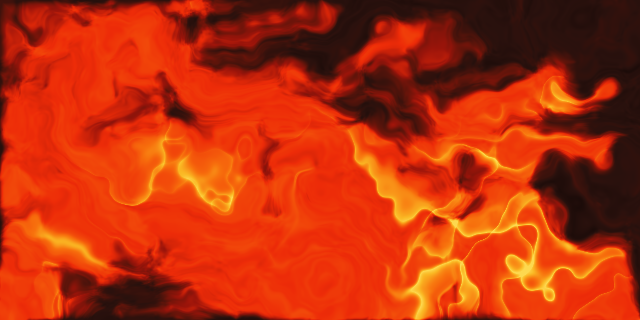
Reproduce this texture procedurally as a Shadertoy shader.

```glsl
// Draws a wall of turbulent fire: red sheets, dark sooty pockets and yellow filaments.

#define PATCH_SCALE 5.0      // dark patches per canvas height
#define PATCH_CONTRAST 1.6   // strength of the patches
#define BASE_HEAT 1.17       // overall warmth of the red sheets
#define WARP 0.42            // how far the flow bends
#define FLAME_SCALE 4.6      // filaments per canvas height
#define FLAME_HEAT 2.5       // brightness of the filaments
#define SOFT_SIDE 0.13       // glow width on the trailing side
#define SHARP_SIDE 0.03      // glow width on the leading side
#define CRINKLE 0.10         // fine surface relief

vec3 hash3(vec2 cell) {
    vec3 q = fract(cell.xyx * vec3(0.1031, 0.1030, 0.0973));
    q += dot(q, q.yxz + 33.33);
    return fract((q.xxy + q.yzz) * q.zyx);
}

// Cellular noise: one soft blob of random sign and place in each cell.
float blobNoise(vec2 p) {
    vec2 cell = floor(p), f = p - cell;
    float sum = 0.0;
    for (int y = -1; y <= 1; y++)
    for (int x = -1; x <= 1; x++) {
        vec2 offset = vec2(x, y);
        vec3 h = hash3(cell + offset);
        vec2 d = offset + h.xy - f;
        float w = max(0.0, 1.0 - dot(d, d));
        sum += (2.0 * h.z - 1.0) * w * w * w;
    }
    return sum;
}

float layered(vec2 p, int octaves) {
    float sum = 0.0, gain = 0.5;
    for (int i = 0; i < octaves; i++) {
        sum += gain * blobNoise(p);
        p = mat2(1.6, 1.2, -1.2, 1.6) * p + 7.3;
        gain *= 0.5;
    }
    return sum;
}

float zone(vec2 p, vec2 center, vec2 radius) {
    vec2 d = (p - center) / radius;
    return exp(-dot(d, d));
}

// Large cool regions, with one ember left burning at the upper right.
float coolness(vec2 p) {
    float cool = 1.3 * zone(p, vec2(1.42, 1.02), vec2(0.48, 0.22));
    cool += 1.0 * zone(p, vec2(1.16, 0.74), vec2(0.21, 0.14));
    cool += 1.3 * zone(p, vec2(2.02, 0.52), vec2(0.23, 0.36));
    cool += 1.2 * zone(p, vec2(2.00, 1.00), vec2(0.30, 0.28));
    cool += 1.3 * zone(p, vec2(0.43, 0.03), vec2(0.17, 0.14));
    cool += 0.8 * zone(p, vec2(0.62, 0.65), vec2(0.17, 0.09));
    cool += 0.8 * zone(p, vec2(0.87, 0.33), vec2(0.14, 0.06));
    cool += 0.4 * zone(p, vec2(0.35, 0.98), vec2(0.60, 0.12));
    return cool - 1.4 * zone(p, vec2(1.78, 0.81), vec2(0.08, 0.12));
}

// Filament along the zero line of a stretched field, sharp on one side only.
float filament(vec2 p, vec2 along, float scale) {
    vec2 q = vec2(dot(p, along) * 0.4, dot(p, vec2(-along.y, along.x))) * scale;
    float n = blobNoise(q) + 0.22 * blobNoise(q * 2.7 + 5.1);
    return n > 0.0 ? exp(-n / SOFT_SIDE) : exp(n / SHARP_SIDE);
}

vec3 fireColor(float heat) {
    vec3 ramp[7] = vec3[7](
        vec3(0.16, 0.065, 0.05), vec3(0.38, 0.08, 0.04), vec3(0.61, 0.08, 0.04),
        vec3(0.93, 0.17, 0.03), vec3(0.97, 0.44, 0.05), vec3(0.98, 0.72, 0.14),
        vec3(1.00, 0.90, 0.38));
    float t = clamp(heat, 0.0, 5.7);
    int i = int(t);
    return mix(ramp[i], ramp[i + 1], t - float(i)) * (1.0 + 0.8 * clamp(heat, -0.6, 0.0));
}

void mainImage(out vec4 fragColor, in vec2 fragCoord) {
    vec2 p = fragCoord / iResolution.y;
    float width = iResolution.x / iResolution.y;

    // Bent coordinates shared by all layers
    vec2 bend = vec2(layered(p * 2.6, 4), layered(p * 2.6 + 19.7, 4));
    vec2 flow = p + WARP * bend;

    // Sheets and soot
    float patches = layered(flow * PATCH_SCALE * vec2(0.85, 1.1) + 3.7, 5);
    vec2 border = min(p, vec2(width, 1.0) - p);
    float edge = 0.7 * exp(-70.0 * min(border.x, border.y));
    float warmth = BASE_HEAT + PATCH_CONTRAST * patches - coolness(p + 0.2 * bend) - edge;
    float body = smoothstep(0.0, 1.0, warmth);

    // Filaments, gathered low and across the middle
    float gather = 0.75 * zone(p, vec2(1.45, 0.20), vec2(0.50, 0.26))
                 + 0.45 * zone(p, vec2(0.95, 0.52), vec2(0.42, 0.16))
                 + 0.60 * zone(p, vec2(1.78, 0.81), vec2(0.10, 0.14))
                 - 0.35 * p.y;
    float mask = smoothstep(-0.25, 0.75, blobNoise(flow * 3.1 + 41.0) + gather);
    float flame = filament(flow + 2.3, vec2(0.91, -0.41), FLAME_SCALE)
                + 0.6 * filament(flow + 8.9, vec2(0.60, 0.80), FLAME_SCALE * 1.5);

    // Silky streaks and fine relief
    float silk = layered(mat2(0.91, 0.41, -0.41, 0.91) * flow * vec2(6.0, 17.0), 3);
    float relief = CRINKLE * blobNoise(flow * 42.0);

    float heat = 3.1 * body + FLAME_HEAT * mask * flame * body * body
               + 0.5 * silk + relief;
    fragColor = vec4(fireColor(heat), 1.0);
}
```
